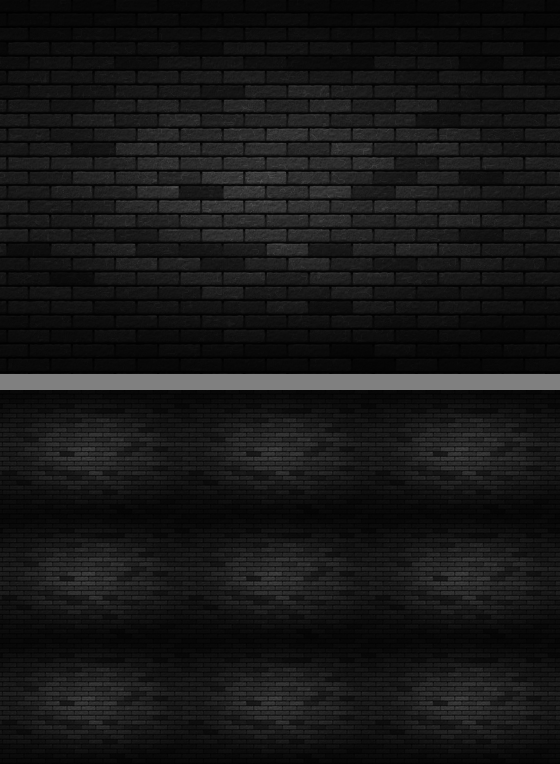
Top, the tile; bottom, the same tile 3 across and 3 down.
This texture is drawn by a Shadertoy shader. Its source:

```glsl
// A dark running-bond brick wall, lit softly in the middle and fading to the borders.
// Each brick is a rounded box with its own tone, grain and scratches, seeded by a
// wrapped brick index; the light is a periodic cosine, so the wall tiles both ways.

const vec2 BRICKS = vec2(13.0, 26.0);   // bricks across, courses up (even for the bond)
const vec2 PHASE = vec2(0.17, 0.13);    // offset of the joints, in bricks
const float BRICK_ASPECT = 3.0;         // brick pitch over course height
const vec2 HALF_SIZE = vec2(1.425, 0.425);
const float TAU = 6.28319;

float hash(vec2 p) {
    return fract(sin(dot(p, vec2(12.9898, 78.233))) * 43758.5453);
}

float noise(vec2 p) {
    vec2 i = floor(p);
    vec2 f = fract(p);
    f = f * f * (3.0 - 2.0 * f);
    float low = mix(hash(i), hash(i + vec2(1.0, 0.0)), f.x);
    float high = mix(hash(i + vec2(0.0, 1.0)), hash(i + 1.0), f.x);
    return mix(low, high, f.y);
}

float roundedBox(vec2 p, vec2 halfSize, float radius) {
    vec2 q = abs(p) - halfSize + radius;
    return length(max(q, 0.0)) + min(max(q.x, q.y), 0.0) - radius;
}

// Uneven clay surface, shaded from above
float surfaceHeight(vec2 p) {
    return 0.6 * noise(p * vec2(3.0, 5.0)) + 0.4 * noise(p * 9.0 + 17.0);
}

float surfaceRelief(vec2 p) {
    return surfaceHeight(p) - surfaceHeight(p + vec2(-0.04, 0.07));
}

// Thin curved marks along a noise contour, kept in a few patches
float scratches(vec2 p) {
    float contour = abs(noise(p * vec2(2.2, 4.0) + 31.0) - 0.5);
    float patches = smoothstep(0.5, 0.75, noise(p * 2.5 + 53.0));
    return (1.0 - smoothstep(0.01, 0.07, contour)) * patches;
}

// Brightness of the lamp, periodic over the canvas
float wallLight(vec2 uv) {
    vec2 glow = 0.5 - 0.5 * cos(TAU * uv);
    return 0.032 + 0.17 * pow(glow.y, 0.8) * (0.45 + 0.55 * glow.x);
}

float brickTone(vec2 id) {
    float tone = mix(0.8, 1.14, hash(id + 3.0));
    float burnt = step(0.93, hash(id + 41.0));
    return tone * mix(1.0, 0.6, burnt);
}

float brickFace(vec2 p, vec2 id) {
    vec2 clay = p + 40.0 * vec2(hash(id + 7.0), hash(id + 19.0));
    float shade = 1.0 + 0.55 * surfaceRelief(clay);
    shade += 0.22 * (noise(clay * 14.0) - 0.5);
    shade += 0.32 * scratches(clay);
    // Lit upper rim, shaded lower rim
    shade += 0.32 * smoothstep(0.29, 0.39, p.y);
    shade -= 0.3 * smoothstep(0.27, 0.42, -p.y);
    return shade * brickTone(id);
}

float mortarShade(vec2 p) {
    // Black below the course above, grey in the upright joints
    float shadow = max(smoothstep(0.12, 0.38, p.y), smoothstep(0.38, 0.47, -p.y));
    return mix(0.5, 0.13, shadow) * (0.75 + 0.5 * noise(p * 8.0 + 5.0));
}

void mainImage(out vec4 fragColor, in vec2 fragCoord) {
    vec2 uv = fragCoord / iResolution.xy;

    // Brick index and position inside the brick, in course heights
    vec2 grid = uv * BRICKS - PHASE;
    grid.x -= 0.5 * mod(floor(grid.y), 2.0);
    vec2 id = mod(floor(grid), BRICKS);
    vec2 p = (fract(grid) - 0.5) * vec2(BRICK_ASPECT, 1.0);

    // Worn outline with smooth edges
    float wear = 0.05 * (noise(p * 5.0 + 23.0 * hash(id)) - 0.5);
    float outline = roundedBox(p, HALF_SIZE, 0.06) + wear;
    float soft = max(0.035, 0.8 * BRICKS.y / iResolution.y);
    float cover = 1.0 - smoothstep(-soft, soft, outline);

    float shade = mix(mortarShade(p), brickFace(p, id), cover);
    fragColor = vec4(vec3(wallLight(uv) * shade), 1.0);
}
```
